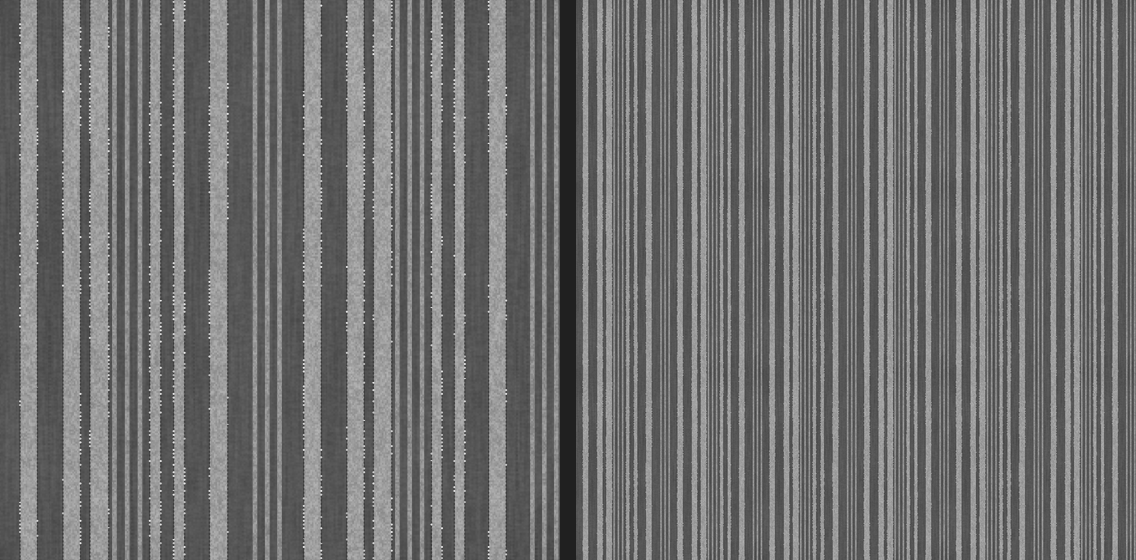
Left, the tile; right, the same tile 3 across and 3 down.
A Shadertoy shader for this pattern:

```glsl
// Woven grey ticking: two repeats of broad stripes and pinstripe triplets across.
// Stripes are signed distances in x; the broad ones carry stitched edges with
// scattered bright beads. All noise lattices wrap, so the cloth tiles.

const float TAU = 6.2831853;

// Integer hash of a lattice point, 0..1
float hash(vec2 p) {
    uvec2 q = uvec2(ivec2(p)) * uvec2(1597334673u, 3812015801u);
    uint n = (q.x ^ q.y) * 1597334673u;
    n = (n ^ (n >> 15)) * 2246822519u;
    n ^= n >> 13;
    return float(n >> 8) / 16777216.0;
}

// Value noise that wraps after "period" cells
float noise(vec2 p, vec2 period) {
    vec2 i = floor(p), f = fract(p);
    f = f * f * (3.0 - 2.0 * f);
    vec2 a = mod(i, period), b = mod(i + 1.0, period);
    return mix(mix(hash(a), hash(vec2(b.x, a.y)), f.x),
               mix(hash(vec2(a.x, b.y)), hash(b), f.x), f.y);
}

// Centred noise with a given number of cells over the canvas
float weave(vec2 uv, vec2 cells) {
    return noise(uv * cells, cells) - 0.5;
}

// Signed offset from the nearest copy of a stripe centre
float offsetFrom(float x, float centre) {
    return mod(x - centre + 0.25, 0.5) - 0.25;
}

float coverage(float dist, float soft) {
    return 1.0 - smoothstep(-soft, soft, dist);
}

void mainImage(out vec4 fragColor, in vec2 fragCoord) {
    vec2 uv = fragCoord / iResolution.xy;
    float soft = max(0.7 / iResolution.y, 0.0007);

    // Slight drift in the spacing of the two repeats
    float x = uv.x + 0.0035 * cos(TAU * (uv.x - 0.09));
    float repeatId = mod(floor(x * 2.0), 2.0);

    // Dark ground: vertical threads, cross threads and soft mottling
    float ground = 0.332
        + 0.045 * weave(uv, vec2(256.0, 14.0))
        + 0.030 * weave(uv, vec2(90.0, 256.0))
        + 0.035 * weave(uv, vec2(300.0, 300.0))
        + 0.030 * weave(uv, vec2(7.0, 5.0));
    float thread = noise(uv * vec2(170.0, 3.0), vec2(170.0, 3.0));
    ground -= 0.035 * smoothstep(0.75, 0.95, thread)
            * (0.6 + 0.4 * cos(TAU * 150.0 * uv.y));

    // Light yarn: fine speckle
    float yarn = 0.618
        + 0.130 * weave(uv, vec2(360.0, 320.0))
        + 0.060 * weave(uv, vec2(140.0, 100.0))
        + 0.025 * weave(uv, vec2(6.0, 9.0));
    float shade = ground;

    // Two triplets of pinstripes
    for (int i = 0; i < 3; i++) {
        float n = float(i);
        float d = min(abs(offsetFrom(x, 0.2070 + 0.0224 * n)),
                      abs(offsetFrom(x, 0.4530 + 0.0216 * n)));
        shade = mix(shade, yarn - 0.045, coverage(d - 0.0041, soft));
    }

    // Broad stripes: centre, half width
    vec2 broad[6] = vec2[6](
        vec2(0.0547, 0.0146), vec2(0.1315, 0.0146), vec2(0.1803, 0.0156),
        vec2(0.2786, 0.0086), vec2(0.3203, 0.0086), vec2(0.3893, 0.0150));
    float stitches = 150.0;
    float row = floor(uv.y * stitches);
    float along = (fract(uv.y * stitches) - 0.5) / stitches;

    for (int i = 0; i < 6; i++) {
        float side = offsetFrom(x, broad[i].x);
        float edge = abs(side) - broad[i].y;
        float edgeId = float(i) * 2.0 + step(0.0, side) + 16.0 * repeatId;
        float pulse = cos(TAU * stitches * uv.y);

        // Dashed shadow beside a faintly scalloped stripe
        float dash = coverage(abs(edge - 0.0014) - 0.0009, soft);
        shade = mix(shade, 0.20, dash * (0.55 + 0.35 * pulse));
        shade = mix(shade, yarn, coverage(edge + 0.0004 * pulse, soft));

        // Beads gather in clusters along each edge
        float cluster = noise(vec2(edgeId, uv.y * 14.0), vec2(64.0, 14.0));
        float chance = 0.03 + 0.55 * smoothstep(0.35, 0.9, cluster);
        float present = step(hash(vec2(edgeId + 101.0, row)), chance);
        float glint = 0.72 + 0.23 * hash(vec2(edgeId + 203.0, row));
        float bead = coverage(length(vec2(edge - 0.0010, along)) - 0.0017, soft);
        shade = mix(shade, glint, bead * present);
    }

    fragColor = vec4(vec3(clamp(shade, 0.0, 1.0)), 1.0);
}
```
